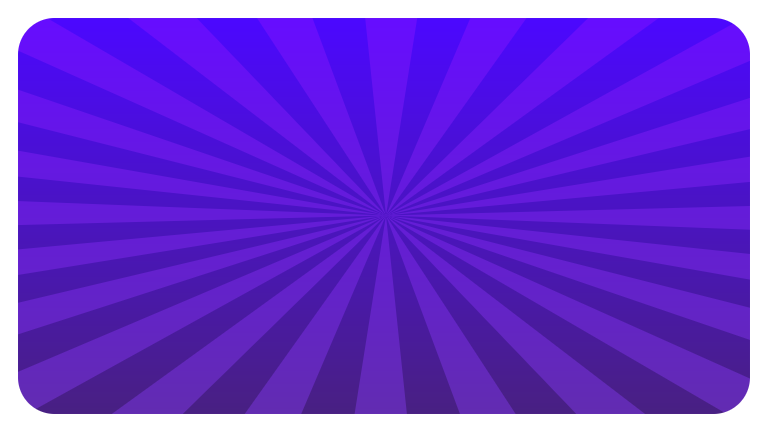
Write a Shadertoy shader that draws this background.

```glsl
const float TAU = 6.2831853;

const vec3 PAGE = vec3(1.0);
const vec3 DARK_TOP = vec3(0.295, 0.030, 1.0);
const vec3 DARK_BOTTOM = vec3(0.284, 0.125, 0.510);
const vec3 LIGHT_TOP = vec3(0.400, 0.050, 1.0);
const vec3 LIGHT_BOTTOM = vec3(0.385, 0.172, 0.695);

// Signed distance to a box with rounded corners
float roundedBox(vec2 p, vec2 halfSize, float radius) {
    vec2 q = abs(p) - halfSize + radius;
    return length(max(q, 0.0)) + min(max(q.x, q.y), 0.0) - radius;
}

// Smooth coverage of a shape from its signed distance
float coverage(float dist, float pixel) {
    return clamp(0.5 - dist / pixel, 0.0, 1.0);
}

// Alternating rays, widened across x by stretch; 1 inside a light ray
float sunburst(vec2 p, float stretch, float rays, float turn, float pixel) {
    vec2 q = vec2(p.x, p.y * stretch);
    float phase = (atan(q.y, q.x) - turn) * rays / TAU;
    float edge = 0.25 - abs(fract(phase) - 0.75 + step(fract(phase), 0.25));
    // Size of one pixel measured in ray periods
    float slope = stretch * length(p) / max(dot(q, q), 1e-6);
    return coverage(-edge, slope * pixel * rays / TAU);
}

void mainImage(out vec4 fragColor, in vec2 fragCoord) {
    float pixel = 1.0 / iResolution.y;
    vec2 p = (fragCoord - 0.5 * iResolution.xy) * pixel;

    // Card and rays
    vec2 cardHalf = vec2(0.5 * iResolution.x * pixel - 0.0417, 0.4583);
    float card = coverage(roundedBox(p, cardHalf, 0.0845), pixel);
    float ray = sunburst(p - vec2(0.0046, 0.0012), 2.01, 24.0, radians(3.0), pixel);

    // Vertical fade for each ray tone
    float height = clamp(0.5 + 0.5 * p.y / cardHalf.y, 0.0, 1.0);
    vec3 dark = mix(DARK_BOTTOM, DARK_TOP, height);
    vec3 light = mix(LIGHT_BOTTOM, LIGHT_TOP, height);

    fragColor = vec4(mix(PAGE, mix(dark, light, ray), card), 1.0);
}
```
